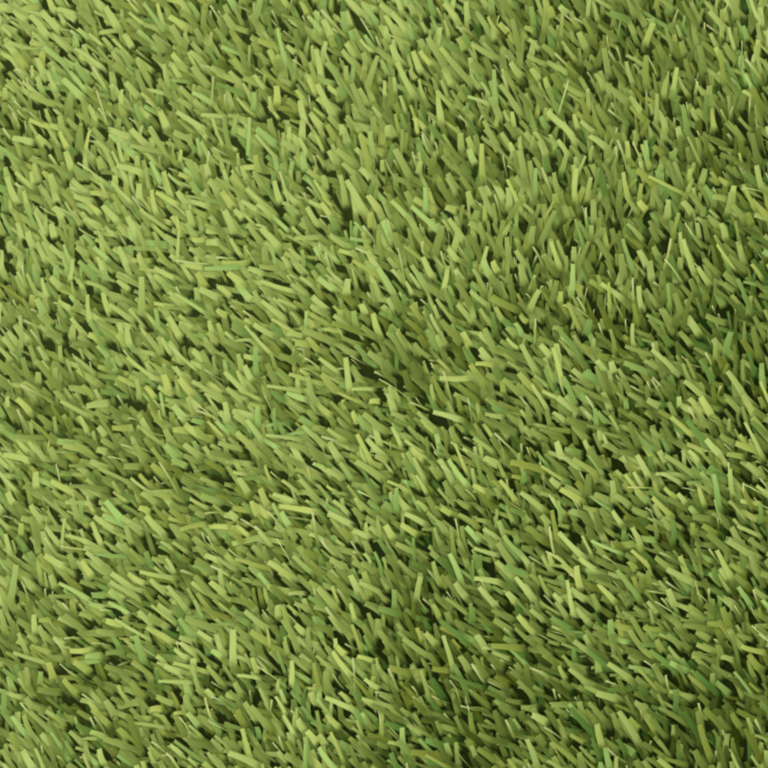
Write a WebGL 2 fragment shader that draws this texture.

```glsl
#version 300 es
precision highp float;
// Dense lawn of short, leaning, overlapping grass blades lit from the upper left.

#define LAYERS 11
#define CELL 0.025         // grid spacing of the blades
#define DENSITY 0.85       // share of cells that hold a blade
#define HALF_LENGTH 0.021
#define HALF_WIDTH 0.0049
#define LEAN 0.64          // mean tilt to the left, in radians
#define SPREAD 0.95        // random tilt around the mean
#define SOFTNESS 0.0019
#define SHADOW vec3(0.15, 0.145, 0.18)
#define DARK vec3(0.18, 0.23, 0.07)
#define LIGHT vec3(0.69, 0.76, 0.42)
#define PALE vec3(0.86, 0.87, 0.62)

uniform vec2 u_resolution;
out vec4 fragColor;

float hash(vec2 p) {
    return fract(sin(dot(p, vec2(127.1, 311.7))) * 43758.5453);
}

float noise(vec2 p) {
    vec2 i = floor(p), f = fract(p);
    f = f * f * (3.0 - 2.0 * f);
    return mix(mix(hash(i), hash(i + vec2(1, 0)), f.x),
               mix(hash(i + vec2(0, 1)), hash(i + vec2(1, 1)), f.x), f.y);
}

// Distance to a slightly tapered, blunt blade standing along y.
float bladeDistance(vec2 q, float halfWidth, float halfLength) {
    float s = clamp(q.y / halfLength, -1.0, 1.0);
    float taper = halfWidth * (0.88 - 0.17 * s);
    float corner = 0.4 * taper;
    vec2 d = abs(q) - vec2(taper, halfLength) + corner;
    return length(max(d, 0.0)) + min(max(d.x, d.y), 0.0) - corner;
}

// Paints the blade of one cell, with its soft shadow, over the colour below.
vec3 paintBlade(vec3 below, vec2 uv, vec2 cell, vec2 offset, float size, float depth, float light) {
    vec2 seed = cell + depth * 71.3;
    if (hash(seed + 3.1) > DENSITY) return below;
    vec2 jitter = vec2(hash(seed + 11.7), hash(seed + 23.9));
    vec2 center = (cell + jitter) * size - offset;

    // Tilt follows a slowly varying field
    float tilt = LEAN - 0.4 * (center.x - 0.5) - 0.3 * (center.y - 0.5);
    tilt += 0.6 * (noise(center * 6.0 + 4.0) - 0.5);
    tilt += SPREAD * (hash(seed + 31.3) + hash(seed + 37.7) - 1.0);
    vec2 axis = vec2(-sin(tilt), cos(tilt));
    vec2 rel = uv - center;
    vec2 q = vec2(dot(rel, vec2(axis.y, -axis.x)), dot(rel, axis));

    float kind = hash(seed + 41.9);
    float sliver = step(0.88, kind);
    float halfLength = HALF_LENGTH * size / CELL * mix(0.4, 1.0, hash(seed + 47.3));
    float halfWidth = HALF_WIDTH * mix(0.5, 1.15, hash(seed + 53.1)) * mix(1.0, 0.4, sliver);
    float s = clamp(q.y / halfLength, -1.0, 1.0);
    q.x += (hash(seed + 59.7) - 0.5) * 0.004 * s * s;

    // Roots sink softly into the layers underneath
    float rise = smoothstep(-1.0, -0.3, s);
    float soft = max(SOFTNESS, 0.7 / u_resolution.y);
    float d = bladeDistance(q, halfWidth, halfLength);
    float shade = 1.0 - smoothstep(-0.002, 0.006, bladeDistance(q + vec2(-0.001, 0.002), halfWidth, halfLength));
    below *= 1.0 - SHADOW * shade * (0.4 + 0.6 * rise) * (1.0 - 0.6 * sliver);

    // Tone: depth, chance, root to tip and a gentle roll across the blade
    float tone = 0.37 + 0.46 * depth + 0.62 * (hash(seed + 61.3) - 0.5);
    tone += 0.12 * s - 0.05 * q.x / halfWidth + light;
    tone = clamp(tone, 0.0, 1.1);
    vec3 color = mix(DARK, LIGHT, tone);
    color += vec3(0.0, 0.03, -0.08) * tone * max(1.0 - tone, 0.0);
    float hue = hash(seed + 67.9);
    color += vec3(-0.06, 0.01, 0.0) * smoothstep(0.7, 1.0, hue);
    color += vec3(0.03, 0.01, -0.03) * smoothstep(0.35, 0.0, hue);
    color = mix(color, PALE, sliver * smoothstep(-0.2, 0.9, s) * 0.8);
    return mix(below, color, rise * (1.0 - smoothstep(-soft, soft, d)));
}

void main() {
    vec2 uv = gl_FragCoord.xy / u_resolution.y;

    // Broad light: bright upper left, dimmer right, uneven patches
    float light = 0.2 * (uv.y - 0.5) - 0.29 * (uv.x - 0.5);
    light += 0.2 * (noise(uv * 5.0) - 0.5) + 0.22 * (noise(uv * 13.0 + 7.0) - 0.5);

    vec3 color = DARK * 0.7;
    for (int layer = 0; layer < LAYERS; layer++) {
        float depth = float(layer) / float(LAYERS - 1);
        // Every third layer holds longer, sparser blades
        float size = CELL * (layer % 3 == 1 ? 1.5 : 1.0);
        vec2 offset = vec2(0.37, 0.61) * float(layer);
        vec2 home = floor((uv + offset) / size);
        for (int y = 1; y >= -1; y--)
            for (int x = -1; x <= 1; x++)
                color = paintBlade(color, uv, home + vec2(x, y), offset, size, depth, light);
    }

    // Slight haze towards the bright corner
    float haze = 0.16 * smoothstep(0.5, 1.4, uv.y + 1.0 - uv.x);
    fragColor = vec4(mix(color, vec3(0.60, 0.66, 0.33), haze), 1.0);
}
```
